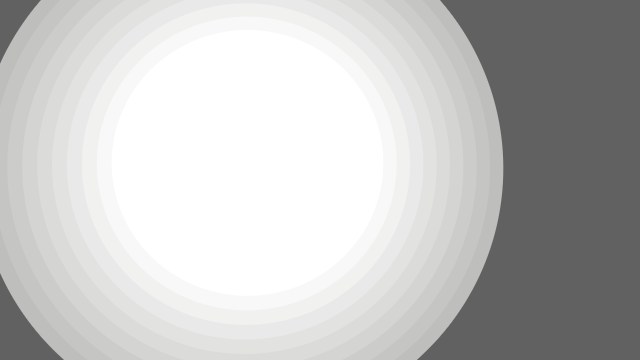
Reproduce this background procedurally as a Shadertoy shader.

```glsl
// A white disc inside stepped grey rings on a flat dark grey ground.
// Nested ellipses are painted from the largest to the smallest, with
// centre, radii and shade interpolated between the outer and inner ones.

#define RING_STEPS 9
#define OUTER_CENTRE vec2(0.6678, 0.5324)
#define OUTER_RADII vec2(0.7303, 0.7176)
#define INNER_CENTRE vec2(0.6875, 0.5475)
#define INNER_RADII vec2(0.3773, 0.3692)
#define GROUND_COLOUR vec3(0.38)
#define OUTER_COLOUR vec3(0.745, 0.745, 0.739)
#define INNER_COLOUR vec3(1.0)

// Approximate signed distance to a nearly round ellipse
float ellipseDistance(vec2 p, vec2 radii) {
    return (length(p / radii) - 1.0) * min(radii.x, radii.y);
}

void mainImage(out vec4 fragColor, in vec2 fragCoord) {
    // Canvas height is one unit
    vec2 p = fragCoord / iResolution.y;
    float pixel = 1.0 / iResolution.y;
    vec3 colour = GROUND_COLOUR;

    // Rings from the outside in, ending with the bright disc
    for (int i = 0; i <= RING_STEPS; i++) {
        float t = float(i) / float(RING_STEPS);
        vec2 centre = mix(OUTER_CENTRE, INNER_CENTRE, t);
        vec2 radii = mix(OUTER_RADII, INNER_RADII, t);
        float d = ellipseDistance(p - centre, radii);
        float coverage = clamp(0.5 - d / pixel, 0.0, 1.0);
        colour = mix(colour, mix(OUTER_COLOUR, INNER_COLOUR, t), coverage);
    }

    fragColor = vec4(colour, 1.0);
}
```
